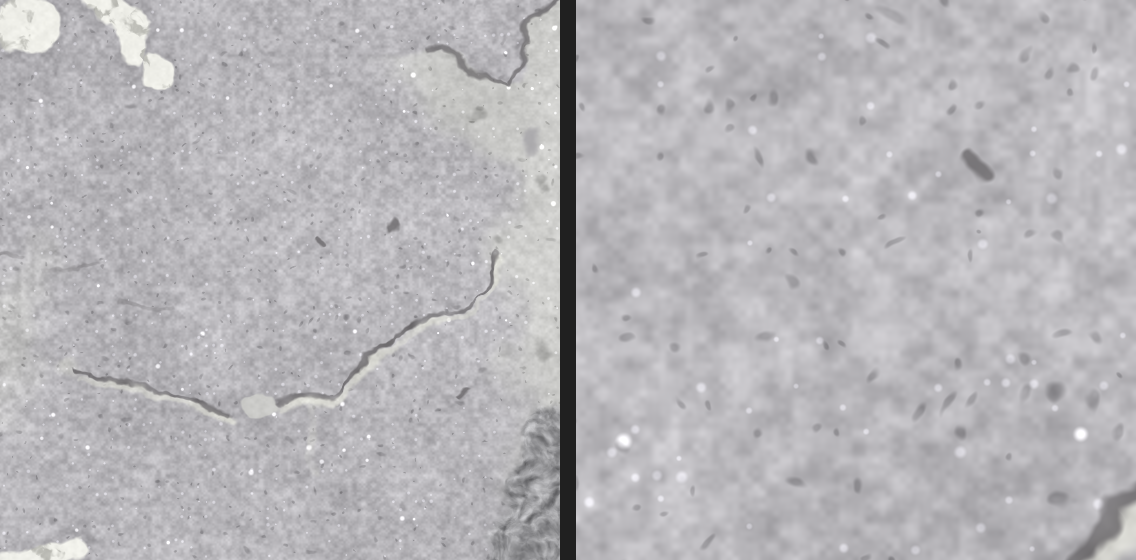
Left, the full canvas; right, a detail of the centre.
Reproduce this texture procedurally as a three.js fragment shader.

```glsl
// Weathered grey stone: fine mottled grain with dark pits and pale glints, a ragged
// crack with a chalky lower rim, a pale crust on the right, lichen and a rough corner.
// Layers are noise-warped distance shapes blended over value-noise grain.
#define STONE vec3(0.722, 0.716, 0.732)
#define CRUST vec3(0.795, 0.795, 0.785)
#define LICHEN vec3(0.94, 0.94, 0.915)
#define CHALK vec3(0.87, 0.87, 0.84)
#define SHADOW vec3(0.40, 0.39, 0.40)
#define ROUGH vec3(0.60, 0.60, 0.61)
#define GRAIN_SCALE 120.0
#define GRAIN_CONTRAST 0.115
#define RAGGEDNESS 0.036

varying vec2 vUv;

float hash(vec2 p) {
  return fract(sin(dot(p, vec2(127.1, 311.7))) * 43758.5453);
}

float noise(vec2 p) {
  vec2 i = floor(p), f = fract(p);
  f = f * f * (3.0 - 2.0 * f);
  return mix(mix(hash(i), hash(i + vec2(1.0, 0.0)), f.x),
             mix(hash(i + vec2(0.0, 1.0)), hash(i + 1.0), f.x), f.y);
}

float fbm(vec2 p) {
  float sum = 0.0, amp = 0.533;
  for (int i = 0; i < 4; i++) {
    sum += amp * noise(p);
    p = mat2(1.6, 1.2, -1.2, 1.6) * p + 5.3;
    amp *= 0.5;
  }
  return sum;
}

float segment(vec2 p, vec2 a, vec2 b) {
  vec2 ab = b - a;
  return length(p - a - ab * clamp(dot(p - a, ab) / dot(ab, ab), 0.0, 1.0));
}

// Soft blob, one per grid cell, kept in a given share of the cells
float specks(vec2 p, float share) {
  vec2 cell = floor(p);
  vec2 centre = 0.35 + 0.3 * vec2(hash(cell + 3.1), hash(cell + 8.7));
  float radius = mix(0.14, 0.34, hash(cell + 5.9));
  return step(hash(cell), share) * smoothstep(radius, radius * 0.3, length(fract(p) - centre));
}

float mainCrack(vec2 p) {
  float d = segment(p, vec2(0.13, 0.338), vec2(0.31, 0.292));
  d = min(d, segment(p, vec2(0.31, 0.292), vec2(0.42, 0.258)));
  d = min(d, segment(p, vec2(0.50, 0.284), vec2(0.60, 0.295)));
  d = min(d, segment(p, vec2(0.60, 0.295), vec2(0.65, 0.362)));
  d = min(d, segment(p, vec2(0.65, 0.362), vec2(0.79, 0.437)));
  d = min(d, segment(p, vec2(0.79, 0.437), vec2(0.855, 0.462)));
  return min(d, segment(p, vec2(0.855, 0.462), vec2(0.892, 0.55)));
}

float slabCrack(vec2 p) {
  float d = segment(p, vec2(0.77, 0.90), vec2(0.79, 0.906));
  d = min(d, segment(p, vec2(0.79, 0.906), vec2(0.83, 0.878)));
  d = min(d, segment(p, vec2(0.83, 0.878), vec2(0.91, 0.853)));
  d = min(d, segment(p, vec2(0.91, 0.853), vec2(0.938, 0.885)));
  d = min(d, segment(p, vec2(0.938, 0.885), vec2(0.944, 0.95)));
  return min(d, segment(p, vec2(0.944, 0.95), vec2(1.0, 1.0)));
}

float lichen(vec2 p) {
  float d = length((p - vec2(0.05, 0.952)) * vec2(0.85, 1.0)) - 0.05;
  d = min(d, segment(p, vec2(0.17, 1.01), vec2(0.23, 0.96)) - 0.029);
  d = min(d, segment(p, vec2(0.23, 0.96), vec2(0.24, 0.91)) - 0.027);
  d = min(d, length(p - vec2(0.28, 0.868)) - 0.033);
  return min(d, segment(p, vec2(0.0, -0.002), vec2(0.135, 0.019)) - 0.018);
}

float line(float d, float width) {
  return 1.0 - smoothstep(width * 0.25, width, d);
}

void main() {
  vec2 p = vUv;
  vec2 q = p + RAGGEDNESS * (vec2(fbm(p * 22.0), fbm(p * 22.0 + 17.0)) - 0.5);
  float patchy = noise(p * 28.0 + 4.0);

  // Pale crust on the right and at the left edge, cut by the upper slab
  float slabEdge = mix(0.90, 0.855, smoothstep(0.79, 0.91, q.x));
  float slab = smoothstep(-0.004, 0.006, q.y - slabEdge)
             * smoothstep(-0.004, 0.006, 0.941 + 0.06 * smoothstep(0.94, 1.0, q.y) - q.x);
  float crustEdge = 0.92 - 0.18 * smoothstep(0.68, 0.88, q.y);
  float mottle = 0.16 * (fbm(p * 9.0) - 0.5);
  float crust = smoothstep(-0.05, 0.05, q.x - crustEdge + mottle) * (1.0 - slab);
  float leftCrust = smoothstep(0.11, 0.02, length((q - vec2(0.02, 0.43)) * vec2(1.0, 0.6)) + mottle);
  vec3 color = mix(STONE, CRUST, max(crust, 0.7 * leftCrust));

  // Grain, broad mottling and scattered specks
  float grain = noise(p * GRAIN_SCALE) + 0.6 * noise(p * GRAIN_SCALE * 0.5 + 9.0)
              + 0.5 * noise(p * GRAIN_SCALE * 2.1 + 31.0) - 1.05;
  color += GRAIN_CONTRAST * grain * (1.0 - 0.4 * crust) + 0.10 * (fbm(p * 8.0 + 2.0) - 0.5);
  color -= 0.13 * specks(q * 62.0, 0.16) + 0.10 * specks(q * vec2(24.0, 34.0) + 6.0, 0.07);
  color += vec3(0.13, 0.13, 0.14) * specks(p * 72.0 + 11.0, 0.10);
  color += 0.28 * specks(p * 48.0 + 23.0, 0.012);

  // Hollows in the crust and single dark pits
  color -= 0.13 * crust * specks(q * 17.0 + 2.0, 0.22);
  color = mix(color, STONE - 0.08, 0.8 * line(segment(q, vec2(0.948, 0.755), vec2(0.956, 0.738)), 0.022));
  float pits = line(segment(q, vec2(0.692, 0.598), vec2(0.71, 0.604)), 0.011);
  pits = max(pits, line(segment(q, vec2(0.566, 0.573), vec2(0.576, 0.56)), 0.006));
  pits = max(pits, line(segment(q, vec2(0.812, 0.29), vec2(0.836, 0.304)), 0.006));
  color = mix(color, SHADOW, 0.75 * pits);

  // Rough, embossed corner
  float corner = smoothstep(-0.006, 0.02, q.x - 0.86 - 0.31 * q.y) * smoothstep(0.285, 0.26, q.y);
  float relief = fbm(q * 48.0) - fbm(q * 48.0 + vec2(0.35, -0.45));
  color = mix(color, ROUGH + 0.55 * relief + 0.06 * grain, corner);

  // Chalky rim, pebble and vein, then the cracks themselves
  float rim = line(mainCrack(q + vec2(-0.005, 0.010)), 0.006 + 0.009 * patchy);
  rim = max(rim, 0.8 * line(length((q - vec2(0.122, 0.342)) * vec2(0.7, 1.0)), 0.020));
  rim = max(rim, 0.6 * line(segment(q, vec2(0.55, 0.27), vec2(0.56, 0.15)), 0.011) * patchy);
  color = mix(color, CHALK + 0.07 * grain, rim * (0.45 + 0.5 * patchy));
  float pebble = smoothstep(0.034, 0.027, length((q - vec2(0.468, 0.279)) * vec2(1.0, 1.35)));
  color = mix(color, CRUST + 0.04 * grain, pebble);
  float crack = line(mainCrack(q), 0.003 + 0.007 * patchy) * (0.4 + 0.6 * noise(p * 45.0));
  crack = max(crack, 0.7 * line(slabCrack(q), 0.005 + 0.008 * patchy));
  float hairline = min(segment(q, vec2(0.0, 0.535), vec2(0.04, 0.536)),
                       segment(q, vec2(0.08, 0.512), vec2(0.18, 0.53)));
  hairline = min(hairline, segment(q, vec2(0.22, 0.458), vec2(0.31, 0.446)));
  crack = max(crack, 0.55 * line(hairline, 0.006) * patchy);
  color = mix(color, SHADOW, crack);

  // Lichen with a faint shaded surround
  float crustDist = lichen(q);
  color -= 0.06 * smoothstep(0.03, 0.0, crustDist);
  float fissure = smoothstep(0.56, 0.72, fbm(q * 38.0 + 13.0));
  color = mix(color, LICHEN - 0.20 * fissure + 0.04 * grain, smoothstep(0.003, -0.004, crustDist));

  gl_FragColor = vec4(clamp(color, 0.0, 1.0), 1.0);
}
```
